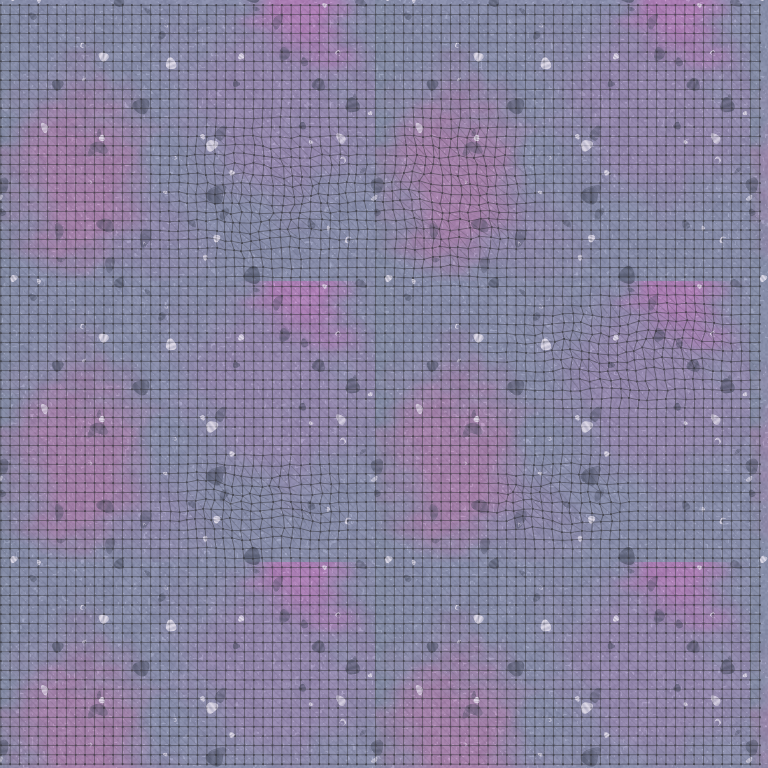
Write a Shadertoy shader that draws this texture.

```glsl
// A triangulated wire mesh, locally warped, over a repeating blue-grey ground.
// Each ground tile spans 40 by 30 mesh cells and holds faint rose and magenta stains
// plus dark and pale flakes; hashed noise displaces vertices in elliptical zones.

#define PITCH 0.0122               // mesh cell size
#define TILE (PITCH * vec2(40, 30)) // size of one ground repeat
#define CELLS 81.0                 // mesh cells per side
#define ORIGIN vec2(0.001, 0.005)  // lower left mesh corner
#define LINE_WIDTH 0.0011
#define DOT_RADIUS 0.0015
#define LINE_ALPHA 0.54
#define DIAGONAL_ALPHA 0.10
#define WARP 0.5
#define STAIN_STRENGTH 0.85
#define DARK_FLAKES 34
#define PALE_FLAKES 28

const vec3 BLUE = vec3(0.535, 0.555, 0.67);
const vec3 TEAL = vec3(0.50, 0.54, 0.63);
const vec3 LILAC = vec3(0.59, 0.53, 0.685);
const vec3 ROSE = vec3(0.66, 0.495, 0.665);
const vec3 MAGENTA = vec3(0.71, 0.48, 0.72);
const vec3 WIRE = vec3(0.18, 0.18, 0.19);
const vec3 SLATE = vec3(0.25, 0.27, 0.34);
const vec3 SHELL = vec3(0.90, 0.88, 0.93);

// Warped zones: centre, radii
const vec4 ZONES[5] = vec4[5](
    vec4(0.352, 0.746, 0.17, 0.12), vec4(0.592, 0.746, 0.12, 0.14),
    vec4(0.814, 0.544, 0.19, 0.09), vec4(0.339, 0.342, 0.14, 0.08),
    vec4(0.729, 0.349, 0.11, 0.07));

vec2 hash2(vec2 p) {
    vec3 q = fract(p.xyx * vec3(0.1031, 0.1030, 0.0973));
    q += dot(q, q.yzx + 33.33);
    return fract((q.xx + q.yz) * q.zy);
}

vec2 noise2(vec2 p) {
    vec2 i = floor(p), f = fract(p);
    f = f * f * (3.0 - 2.0 * f);
    return mix(mix(hash2(i), hash2(i + vec2(1, 0)), f.x),
               mix(hash2(i + vec2(0, 1)), hash2(i + 1.0), f.x), f.y);
}

// Displaced mesh vertex, in cell units
vec2 meshVertex(vec2 id) {
    id = clamp(id, 0.0, CELLS);
    vec2 p = ORIGIN + id * PITCH;
    float warp = 0.02;
    for (int i = 0; i < 5; i++)
        warp = max(warp, 1.0 - smoothstep(0.4, 1.1, length((p - ZONES[i].xy) / ZONES[i].zw)));
    vec2 offset = 0.7 * (hash2(id + 7.0) - 0.5) + 1.7 * (noise2(id * 0.23 + 40.0) - 0.5);
    return id + WARP * warp * offset;
}

float segment(vec2 p, vec2 a, vec2 b) {
    vec2 pa = p - a, ba = b - a;
    return length(pa - ba * clamp(dot(pa, ba) / max(dot(ba, ba), 1e-5), 0.0, 1.0));
}

// Share of a pixel covered by a line at distance d
float stroke(float d, float width, float px) {
    float h = 0.5 * width;
    return (clamp(d + 0.5 * px, -h, h) - clamp(d - 0.5 * px, -h, h)) / px;
}

// Opacity of the wire mesh; diagonals darken where it is warped
float mesh(vec2 uv, float px) {
    vec2 p = (uv - ORIGIN) / PITCH, cell = floor(p);
    vec2 v[16];
    for (int k = 0; k < 16; k++) v[k] = meshVertex(cell + vec2(k % 4, k / 4) - 1.0);
    float edge = 9.0, diagonal = 9.0, knot = 9.0;
    for (int k = 0; k < 11; k++) {
        if (k % 4 == 3) continue;
        edge = min(edge, min(segment(p, v[k], v[k + 1]), segment(p, v[k], v[k + 4])));
        diagonal = min(diagonal, segment(p, v[k + 4], v[k + 1]));
        knot = min(knot, length(p - v[k]));
    }
    float strain = smoothstep(0.05, 0.35, length(v[5] - clamp(cell, 0.0, CELLS)));
    float wires = max(LINE_ALPHA * stroke(edge * PITCH, LINE_WIDTH, px),
                      (DIAGONAL_ALPHA + 0.15 * strain) * stroke(diagonal * PITCH, LINE_WIDTH, px));
    return max(wires, 0.75 * clamp((DOT_RADIUS - knot * PITCH) / px + 0.5, 0.0, 1.0));
}

// Soft elliptical stain with a ragged rim
float stain(vec2 t, vec2 centre, vec2 radii, float rag) {
    return STAIN_STRENGTH * (1.0 - smoothstep(0.3, 1.2, length((t - centre) / radii) + rag));
}

// Opacity of one flake set, repeated in every tile
float flakes(vec2 t, int count, float seed, float size, bool shells, float px) {
    float cover = 0.0;
    for (int i = 0; i < count; i++) {
        vec2 h = hash2(vec2(i, seed)), g = hash2(vec2(seed, float(i) + 50.0));
        vec2 pos = fract(float(i) * vec2(0.7549, 0.5698) + seed * 0.13 + 0.3 * h.yx);
        vec2 d = (fract(t - pos + 0.5) - 0.5) * TILE;
        float a = 6.283 * g.x, r = size * mix(0.35, 1.0, h.x * h.x);
        d = mat2(cos(a), sin(a), -sin(a), cos(a)) * d;
        d.y /= mix(0.45, 0.95, g.y);
        float rim = r * (1.0 + 0.1 * sin(3.0 * atan(d.y, d.x + 1e-6) + 9.0 * h.y));
        float sd = length(d) - rim;
        if (shells && h.y > 0.6) sd = max(sd, 0.85 * r - length(d - vec2(0.35 * r, 0.0)));
        float ridges = 0.82 + 0.18 * sin(d.x / r * 7.0 + 6.0 * g.x);
        cover = max(cover, clamp(0.5 - sd / px, 0.0, 1.0) * ridges * mix(0.6, 1.0, g.y));
    }
    return cover;
}

void mainImage(out vec4 fragColor, in vec2 fragCoord) {
    vec2 uv = fragCoord / iResolution.xy;
    float px = 1.0 / iResolution.y;
    vec2 t = fract(vec2(uv.x, 1.0 - uv.y) / TILE);

    // Stained ground
    float rag = 0.5 * (noise2(t * 9.0).x - 0.5) + 0.2 * (noise2(t * 26.0).y - 0.5);
    vec3 color = mix(BLUE, TEAL, 0.5 * (1.0 - smoothstep(0.0, 0.09, t.x)));
    color = mix(color, LILAC, stain(t, vec2(0.75, 0.34), vec2(0.29, 0.42), rag));
    color = mix(color, LILAC, 0.6 * stain(t, vec2(0.38, 0.82), vec2(0.22, 0.19), rag));
    color = mix(color, ROSE, stain(t, vec2(0.20, 0.61), vec2(0.20, 0.41), rag));
    vec2 slanted = t - vec2(0.0, 0.45 * (t.x - 0.79));
    color = mix(color, MAGENTA, 0.9 * stain(slanted, vec2(0.79, 0.06), vec2(0.17, 0.15), rag));

    // Mottling and fine pale grain
    color += 0.03 * (noise2(t * vec2(34.0, 26.0)).x - 0.5) + 0.06 * (noise2(uv * 390.0).x - 0.5);
    color += 0.08 * smoothstep(0.82, 0.95, noise2(uv * 330.0 + 90.0).y);

    // Flakes and mesh
    float pale = flakes(t, PALE_FLAKES, 3.0, 0.0085, true, px);
    color = mix(color, SLATE, 0.6 * flakes(t, DARK_FLAKES, 11.0, 0.013, false, px));
    color = mix(color, SHELL, pale);
    color = mix(color, WIRE, mesh(uv, px) * (1.0 - 0.7 * pale));
    fragColor = vec4(color, 1.0);
}
```
